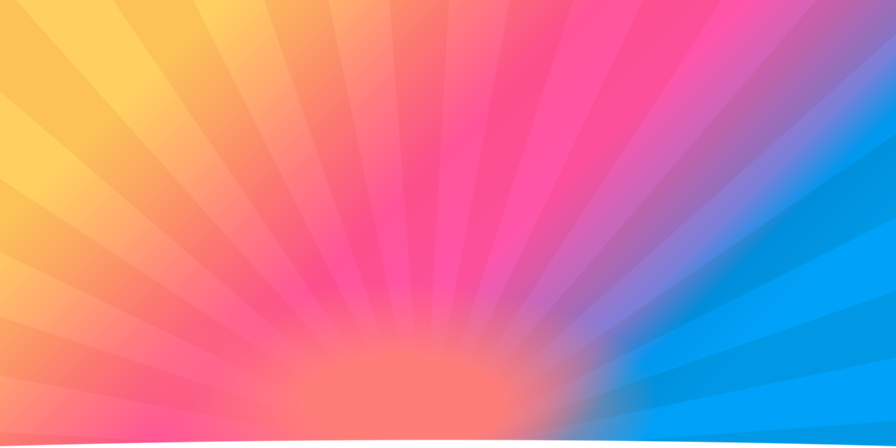
This background is drawn by a WebGL 2 fragment shader. Its source:

```glsl
#version 300 es
precision highp float;

uniform vec2 u_resolution;
out vec4 fragColor;

// Lengths are in canvas heights, origin at the lower left
const vec2  RAY_CENTER  = vec2(0.945, -0.018);
const float RAY_COUNT   = 24.0;
const float RAY_TURN    = 0.009;
const vec3  RAY_SHADE   = vec3(0.99, 0.935, 0.92);

const vec2  GLOW_CENTER = vec2(0.898, 0.10);
const vec2  GLOW_RADIUS = vec2(0.573, 0.27);
const float GLOW_CORE   = 0.38;
const vec3  GLOW_COLOR  = vec3(1.0, 0.49, 0.475);

const float HILL_HEIGHT = 0.018;
const float HILL_CURVE  = 0.014;
const vec3  HILL_COLOR  = vec3(1.0);

const int STOP_COUNT = 9;
const float STOP_AT[STOP_COUNT] = float[](
    0.50, 0.78, 1.04, 1.33, 1.67, 1.90, 2.11, 2.25, 2.45);
const vec3 STOP_COLOR[STOP_COUNT] = vec3[](
    vec3(1.00, 0.815, 0.375),  // yellow
    vec3(1.00, 0.66, 0.43),    // orange
    vec3(1.00, 0.49, 0.49),    // coral
    vec3(1.00, 0.335, 0.59),   // rose
    vec3(1.00, 0.335, 0.665),  // pink
    vec3(0.75, 0.415, 0.74),   // mauve
    vec3(0.48, 0.50, 0.85),    // lavender
    vec3(0.00, 0.595, 0.93),   // deep blue
    vec3(0.00, 0.635, 0.975)); // bright blue

// Piecewise linear colour ramp
vec3 diagonalGradient(float t) {
    vec3 color = STOP_COLOR[0];
    for (int i = 1; i < STOP_COUNT; i++) {
        float k = clamp((t - STOP_AT[i - 1]) / (STOP_AT[i] - STOP_AT[i - 1]), 0.0, 1.0);
        color = mix(color, STOP_COLOR[i], k);
    }
    return color;
}

// 1 inside the darker rays, 0 inside the lighter ones
float rayMask(vec2 p, float pixel) {
    vec2 d = p - RAY_CENTER;
    float angle = atan(d.x, d.y) + RAY_TURN;
    float softness = RAY_COUNT * pixel / max(length(d), pixel);
    return smoothstep(-softness, softness, cos(angle * RAY_COUNT));
}

// Elliptical glow, full in the core and fading to its rim
float glowMask(vec2 p) {
    float r = length((p - GLOW_CENTER) / GLOW_RADIUS);
    return 1.0 - clamp((r - GLOW_CORE) / (1.0 - GLOW_CORE), 0.0, 1.0);
}

void main() {
    vec2 p = gl_FragCoord.xy / u_resolution.y;
    float pixel = 1.0 / u_resolution.y;

    // Diagonal sky with rays
    vec3 color = diagonalGradient(p.x + 1.0 - p.y);
    color *= mix(vec3(1.0), RAY_SHADE, rayMask(p, pixel));

    // Glow covers the root of the rays
    color = mix(color, GLOW_COLOR, glowMask(p));

    // Shallow curve along the lower edge
    float offset = p.x - 0.5 * u_resolution.x / u_resolution.y;
    float hill = HILL_HEIGHT - HILL_CURVE * offset * offset;
    color = mix(HILL_COLOR, color, smoothstep(-pixel, pixel, p.y - hill));

    fragColor = vec4(color, 1.0);
}
```
